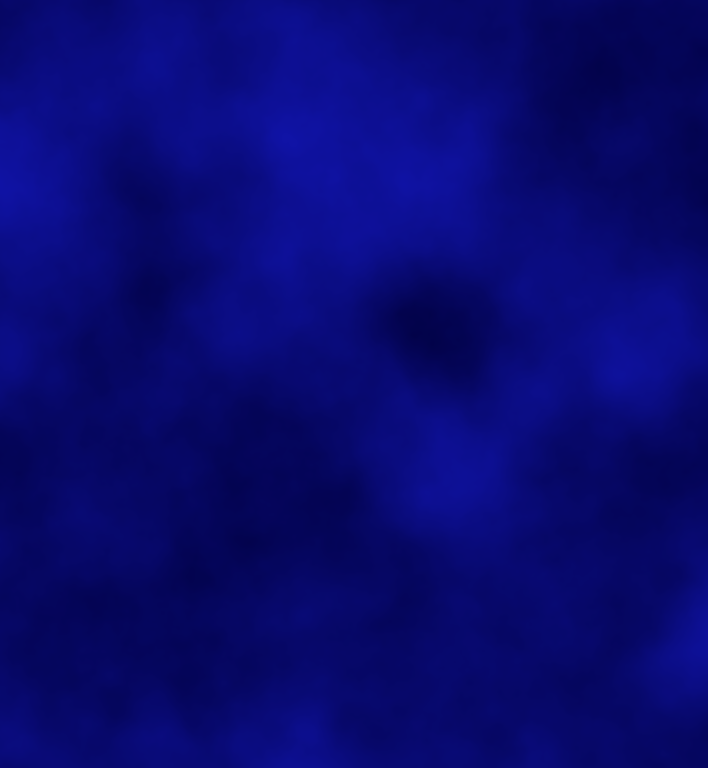
This texture is drawn by a WebGL 2 fragment shader. Its source:

```glsl
#version 300 es
precision highp float;
// Soft, cloudy mottling in deep blue: broad dark and bright patches.
// Fractal value noise, summed over octaves with falling strength,
// drives a straight blend between a dark and a bright blue.

uniform vec2 u_resolution;
out vec4 fragColor;

#define PATCHES 5.2                        // largest noise cells per canvas height
#define OCTAVES 6
#define GAIN 0.46                          // strength of each octave against the last
#define LACUNARITY 2.03                    // scale of each octave against the last
#define CONTRAST 1.64
#define MIDTONE 0.52                       // blend value at average noise
#define DARK_BLUE vec3(0.010, 0.011, 0.30)
#define BRIGHT_BLUE vec3(0.057, 0.068, 0.62)
#define SEED vec2(17.0, 43.0)

float hash(vec2 cell) {
    return fract(sin(dot(cell, vec2(127.1, 311.7))) * 43758.5453);
}

// Smoothly interpolated lattice noise in 0..1
float valueNoise(vec2 p) {
    vec2 cell = floor(p);
    vec2 f = fract(p);
    vec2 w = f * f * (3.0 - 2.0 * f);
    float bottom = mix(hash(cell), hash(cell + vec2(1.0, 0.0)), w.x);
    float top = mix(hash(cell + vec2(0.0, 1.0)), hash(cell + vec2(1.0, 1.0)), w.x);
    return mix(bottom, top, w.y);
}

// Octave sum, normalised to 0..1
float cloud(vec2 p) {
    const mat2 turn = mat2(0.8, 0.6, -0.6, 0.8);
    float sum = 0.0;
    float total = 0.0;
    float amplitude = 1.0;
    for (int i = 0; i < OCTAVES; i++) {
        sum += amplitude * valueNoise(p);
        total += amplitude;
        amplitude *= GAIN;
        p = turn * p * LACUNARITY + SEED;
    }
    return sum / total;
}

void main() {
    vec2 uv = gl_FragCoord.xy / u_resolution.y;
    float density = cloud(uv * PATCHES + SEED);
    float shade = MIDTONE + (density - 0.5) * CONTRAST;
    vec3 color = mix(DARK_BLUE, BRIGHT_BLUE, shade);
    fragColor = vec4(clamp(color, 0.0, 1.0), 1.0);
}
```
